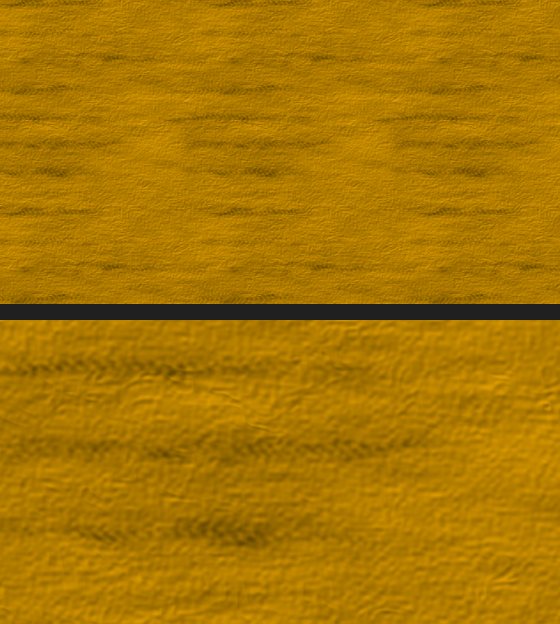
Top: the whole. Bottom: its middle third, enlarged.
Reproduce this texture procedurally as a Shadertoy shader.

```glsl
float hash(vec2 p) {
    vec3 q = fract(p.xyx * 0.1031);
    q += dot(q, q.yzx + 33.33);
    return fract((q.x + q.y) * q.z);
}

// Value noise that wraps after one tile; cells = cells per tile
float noise(vec2 uv, vec2 cells) {
    vec2 p = uv * cells, i = floor(p), f = fract(p);
    f = f * f * (3.0 - 2.0 * f);
    vec2 a = mod(i, cells), b = mod(i + 1.0, cells);
    return mix(mix(hash(a), hash(vec2(b.x, a.y)), f.x),
               mix(hash(vec2(a.x, b.y)), hash(b), f.x), f.y);
}

// Offset from a point, wrapped to the nearest tile
vec2 wrapped(vec2 uv, vec2 centre) {
    vec2 d = uv - centre;
    return d - round(d);
}

// Height of the surface: fine grain, short fibres and patches of creases
float relief(vec2 uv) {
    vec2 warp = vec2(noise(uv, vec2(16, 24)), noise(uv + 0.37, vec2(16, 24))) - 0.5;
    float crease = 1.0 - abs(2.0 * noise(uv + warp * 0.06, vec2(44, 60)) - 1.0);
    vec2 claw = wrapped(uv, vec2(0.74, 0.58)) / vec2(0.07, 0.03);
    float patches = smoothstep(0.4, 0.75, noise(uv + 0.13, vec2(7, 20)));
    patches = max(patches, 1.4 * exp(-dot(claw, claw)));
    float grain = noise(uv, vec2(118, 128));
    float fibre = noise(uv + warp * 0.008, vec2(26, 124));
    return 0.55 * grain + 0.32 * fibre + 0.5 * crease * patches;
}

// Dark horizontal bands with ragged ends, plus one small knot
float stains(vec2 uv) {
    float wobble = 0.026 * (noise(uv, vec2(7, 9)) - 0.5)
                 + 0.02 * (noise(uv + 0.29, vec2(24, 30)) - 0.5);
    float ragged = 0.3 * (noise(uv, vec2(11, 50)) - 0.5);
    float dark = 0.0;
    for (float i = 0.0; i < 7.0; i++) {
        float shift = 0.48 * exp(-3.0 * (i - 2.0) * (i - 2.0));
        float jitter = 0.12 * (hash(vec2(i, 5.0)) - 0.5);
        vec2 d = wrapped(uv, vec2(0.23 + shift + jitter, 0.02 + 0.135 * i));
        float across = (d.y + wobble) / 0.02;
        float along = 1.0 - smoothstep(0.14, 0.36, abs(d.x) + ragged);
        dark = max(dark, exp(-across * across) * along);
    }
    vec2 knot = wrapped(uv, vec2(0.13, 0.295)) / vec2(0.035, 0.022);
    dark = max(dark, 0.9 * exp(-dot(knot, knot)));
    return dark * (0.35 + 0.9 * noise(uv, vec2(20, 72)));
}

void mainImage(out vec4 fragColor, in vec2 fragCoord) {
    // Square tiles counted from the top left, 2.68 across the canvas
    vec2 uv = vec2(fragCoord.x, iResolution.y - fragCoord.y) / iResolution.x * 2.68;

    // Light from the upper left picks out the relief
    float emboss = relief(uv) - relief(uv - vec2(0.0035, 0.005));

    // Sideways-stretched mottling, from broad clouds to thin streaks
    float mottle = 0.38 * noise(uv, vec2(4, 13)) + 0.32 * noise(uv + 0.21, vec2(9, 34))
                 + 0.3 * noise(uv + 0.43, vec2(18, 80)) - 0.5;

    // Fine herringbone hatching shows inside the stains
    float stain = stains(uv);
    float fold = abs(fract(uv.y * 22.0) - 0.5);
    float hatch = sin(6.28318 * (46.0 * uv.x + 1.6 * fold + noise(uv, vec2(14, 22))));

    float tone = 0.684 + 0.22 * emboss + 0.23 * mottle - stain * (0.15 + 0.05 * hatch);
    fragColor = vec4(clamp(tone, 0.4, 0.86) * vec3(1.0, 0.704, 0.0), 1.0);
}
```
